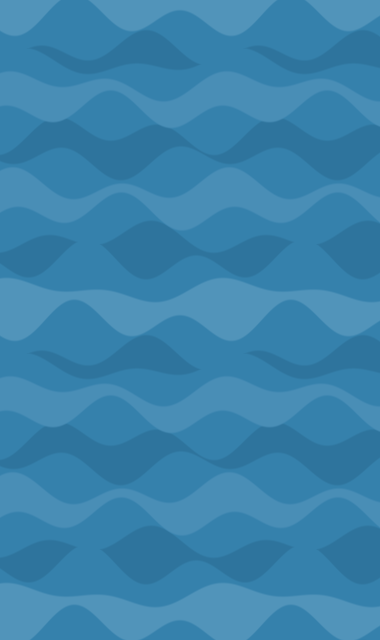
Write a WebGL 1 fragment shader that draws this pattern.

```glsl
precision highp float;
// Stacked rows of wavy light and dark blue ribbons on a mid-blue sea.

uniform vec2 u_resolution;

const vec3 MID_BLUE   = vec3(0.208, 0.506, 0.675);
const vec3 DARK_BLUE  = vec3(0.180, 0.455, 0.615);
const vec3 LIGHT_BLUE = vec3(0.285, 0.555, 0.715);
const vec3 PALE_BLUE  = vec3(0.318, 0.580, 0.730);

const float ROWS = 6.295;        // rows over the canvas height
const float ROW_CYCLE = 3.0;     // rows before the ribbons repeat
const float FIRST_ROW = 3.26;    // height of the first row
const float DARK_DROP = 0.508;   // dark ribbons lie between the light ones
const float SWELL_LENGTH = 2.13;
const float SWELL_HEIGHT = 0.08;
const float EDGE_SOFTNESS = 0.013;
const float TAU = 6.2831853;

// Ribbon edges in row units: height, swell crest, ripple crest, ripple height
const vec4 LIGHT_A_TOP = vec4( 0.18, 0.25, 0.00, 0.057);
const vec4 LIGHT_A_LOW = vec4(-0.14, 0.82, 0.72, 0.150);
const vec4 LIGHT_B_TOP = vec4( 0.20, 0.41, 0.04, 0.090);
const vec4 LIGHT_B_LOW = vec4(-0.06, 0.98, 0.04, 0.130);
const vec4 LIGHT_C_TOP = vec4( 0.20, 0.10, 0.13, 0.110);
const vec4 LIGHT_C_LOW = vec4(-0.06, 1.05, 0.15, 0.130);
const vec4 DARK_A_TOP  = vec4( 0.05, 1.35, 0.39, 0.120);
const vec4 DARK_A_LOW  = vec4(-0.08, 0.16, 0.25, 0.075);
const vec4 DARK_B_TOP  = vec4( 0.22, 0.90, 0.53, 0.130);
const vec4 DARK_B_LOW  = vec4(-0.03, 0.10, 0.66, 0.120);
const vec4 DARK_C_TOP  = vec4( 0.20, 1.35, 0.45, 0.100);
const vec4 DARK_C_LOW  = vec4(-0.04, 0.82, 0.86, 0.150);

// A long swell with a ripple of half its length
float waveEdge(float x, vec4 edge) {
  float k = TAU / SWELL_LENGTH;
  return edge.x + SWELL_HEIGHT * cos(k * (x - edge.y))
                + edge.w * cos(2.0 * k * (x - edge.z));
}

// Coverage between two edges; the ribbon vanishes where they cross
float ribbon(vec2 p, float row, vec4 top, vec4 low) {
  float halfCycle = 0.5 * ROW_CYCLE;
  float y = mod(p.y - FIRST_ROW + row + halfCycle, ROW_CYCLE) - halfCycle;
  float inside = min(waveEdge(p.x, top) - y, y - waveEdge(p.x, low));
  float soft = max(EDGE_SOFTNESS, 0.8 * ROWS / u_resolution.y);
  return smoothstep(-soft, soft, inside);
}

void main() {
  vec2 p = gl_FragCoord.xy / u_resolution.y * ROWS;
  vec3 color = MID_BLUE;

  // Dark ribbons
  float dark = ribbon(p, DARK_DROP, DARK_A_TOP, DARK_A_LOW);
  dark = max(dark, ribbon(p, DARK_DROP + 1.0, DARK_B_TOP, DARK_B_LOW));
  dark = max(dark, ribbon(p, DARK_DROP + 2.0, DARK_C_TOP, DARK_C_LOW));
  color = mix(color, DARK_BLUE, dark);

  // Light ribbons, the first row a little paler
  float light = ribbon(p, 1.0, LIGHT_B_TOP, LIGHT_B_LOW);
  light = max(light, ribbon(p, 2.0, LIGHT_C_TOP, LIGHT_C_LOW));
  color = mix(color, LIGHT_BLUE, light);
  color = mix(color, PALE_BLUE, ribbon(p, 0.0, LIGHT_A_TOP, LIGHT_A_LOW));

  gl_FragColor = vec4(color, 1.0);
}
```
